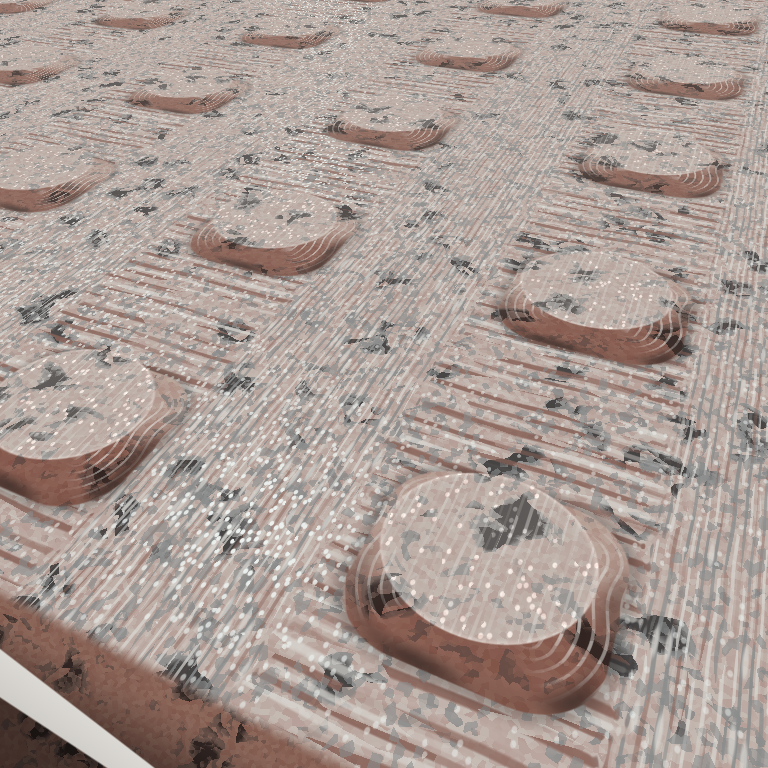
A Shadertoy shader for this texture:

```glsl
// Wet pink granite paving with raised round studs, seen at a slant.
// A projective map turns the canvas into a stud grid; cellular noise makes
// the clustered grains and glints, and worn sine waves cut the saw grooves.

float hash(vec2 p) {
    return fract(sin(dot(p, vec2(127.1, 311.7))) * 43758.5);
}

// Cellular noise: x = distance to the nearest seed, y = its random value
vec2 cell(vec2 p) {
    vec2 id = floor(p), best = vec2(9.0, 0.0);
    for (int j = -1; j <= 1; j++)
    for (int i = -1; i <= 1; i++) {
        vec2 n = id + vec2(i, j);
        float d = length(n + vec2(hash(n), hash(n + 57.3)) - p);
        if (d < best.x) best = vec2(d, hash(n + 19.7));
    }
    return best;
}

// Canvas to ground: xy = stud grid position, z = nearness
vec3 ground(vec2 uv) {
    mat3 view = mat3(-0.518, 0.321, 0.262,
                      0.503, 0.634, 0.467,
                      0.634, 0.284, 1.0);
    vec3 g = inverse(view) * vec3(uv, 1.0);
    return vec3(g.xy / g.z, g.z);
}

// Small dark grains that crowd around scattered cluster centres
vec3 granite(vec2 q) {
    vec2 w = q + 0.012 * sin(q.yx * 41.0 + 2.0 * sin(q * 23.0));
    vec2 cluster = cell(w * 7.0), grain = cell(w * 36.0), grit = cell(q * 85.0);
    float crowd = smoothstep(0.55, 0.1, cluster.x) * smoothstep(0.3, 0.8, cluster.y);
    float pick = grain.y + 0.75 * crowd + 0.25 * (grit.y - 0.5);
    vec3 col = mix(vec3(0.77, 0.73, 0.70), vec3(0.69, 0.58, 0.55), 0.75 * grit.y);
    col = mix(col, vec3(0.54, 0.55, 0.55), smoothstep(0.84, 0.98, pick) * 0.85);
    return mix(col, vec3(0.24, 0.23, 0.23), smoothstep(1.05, 1.35, pick) * 0.9);
}

// Sine groove that fades out where it gets too fine to draw
float groove(float x, float count) {
    return sin(6.2832 * x * count) * smoothstep(0.7, 0.25, fwidth(x) * count);
}

float glow(vec2 p, float size) {
    return exp(-dot(p, p) / (size * size));
}

void mainImage(out vec4 fragColor, in vec2 fragCoord) {
    vec2 uv = fragCoord / iResolution.xy;
    vec3 g = ground(uv);
    vec2 q = g.xy, top = q - floor(q + 0.5);
    vec2 foot = ground(uv + vec2(0.0, 0.032 * g.z)).xy;
    foot -= floor(foot + 0.5);
    float px = 0.7 * length(fwidth(q));
    vec3 stone = granite(q), col = stone;
    vec3 pale = vec3(0.86, 0.85, 0.83), rust = vec3(0.53, 0.38, 0.34);

    // Worn long grooves between the columns, cross grooves along them
    float lane = smoothstep(0.29, 0.25, abs(top.x) + 0.012 * sin(q.y * 60.0));
    float along = groove(q.x + 0.003 * sin(q.x * 71.0) + 0.001 * sin(q.y * 29.0), 56.0);
    float across = groove(q.y + 0.006 * sin(q.y * 47.0) + 0.003 * sin(q.x * 17.0), 20.0);
    vec2 dash = cell(q * vec2(58.0, 9.0)), crossDash = cell(q * vec2(7.0, 42.0));
    float wear = mix(dash.y, crossDash.y, lane), cut = mix(along, across, lane);
    vec3 shade = mix(rust, vec3(0.54, 0.55, 0.55), step(0.55, dash.y) * (1.0 - lane));
    col = mix(col, shade, smoothstep(0.25, 0.85, -cut) * smoothstep(0.15, 0.8, wear) * 0.85);
    col = mix(col, pale, smoothstep(0.35, 0.9, cut) * smoothstep(0.75, 0.2, wear) * 0.7);

    // Wet glare, thin bright streaks and pinpoint glints
    float glare = glow(uv - vec2(0.33, 0.31), 0.17) + glow(uv - vec2(0.42, 0.8), 0.09)
                + 1.5 * glow(uv - vec2(0.43, 1.0), 0.07) + 0.5 * glow(uv - vec2(0.1, 0.66), 0.2);
    glare = min(glare, 1.0);
    vec2 glint = cell(q * vec2(75.0, 48.0));
    float spark = smoothstep(0.42, 0.2, glint.x) * step(0.86 - 0.3 * glare, glint.y);
    float streak = smoothstep(0.4, 0.15, dash.x) * step(0.85 - 0.3 * glare, dash.y);
    col = mix(col, vec3(0.54, 0.55, 0.55), step(glint.y, 0.14) * 0.6);
    col = mix(col, pale, streak * (1.0 - lane) * 0.7);
    col = mix(col, vec3(0.93, 0.95, 0.94), spark * (0.5 + 0.5 * glare));

    // Sloping stud skirt on a rounded square foot, glossy at its flanks
    float base = length(max(abs(foot) - 0.1, 0.0)) - 0.135;
    float side = dot(normalize(foot + 1e-4), normalize(vec2(-0.35, -1.0)));
    float flank = smoothstep(0.55, 0.95, abs(foot.x) / (length(foot) + 1e-4));
    vec3 skirt = stone * mix(vec3(0.95, 0.9, 0.88), vec3(0.72, 0.54, 0.49),
                             smoothstep(-0.3, 0.6, side));
    float ring = smoothstep(0.5, 0.95, sin(base * 260.0 + 2.0 * sin(foot.y * 30.0)));
    skirt = mix(skirt, pale, ring * flank * (0.35 + 0.4 * glint.y));
    float patchy = 0.35 + 0.5 * sin(q.x * 21.0 + 2.0 * sin(q.y * 13.0));
    skirt = mix(skirt, vec3(0.26, 0.19, 0.17), smoothstep(0.04, 0.0, abs(base + 0.01))
                * smoothstep(-0.5, 0.8, side) * clamp(patchy, 0.1, 0.85));
    col *= 1.0 - 0.2 * smoothstep(0.035, 0.0, base);
    col = mix(col, skirt, smoothstep(px, -px, base));

    // Flat stud top with a brushed finish and a pale worn rim
    float disc = length(top) - 0.198;
    vec3 face = mix(stone, vec3(0.74, 0.70, 0.67), 0.2);
    face = mix(face, pale, smoothstep(0.3, 0.9, along) * (1.0 - dash.y) * 0.5);
    face += 0.08 * smoothstep(0.012, 0.0, -disc) + 0.2 * spark;
    col = mix(col, face, smoothstep(px, -px, disc));

    // Pale haze towards the far end
    col = mix(col, vec3(0.76, 0.73, 0.70), 0.25 * smoothstep(0.4, 1.0, uv.y));

    // Front side of the slab, pale joint and the slab below
    float edge = -0.48 - q.y, soft = 1.5 / iResolution.y;
    vec3 wall = granite(uv * 2.0 + 7.0) * vec3(0.72, 0.57, 0.52);
    wall *= 1.0 - 0.45 * smoothstep(0.03, 0.16, edge);
    col = mix(col, wall, smoothstep(-0.015, 0.015, edge));
    float joint = 0.155 - 0.77 * uv.x - uv.y, lower = 0.092 - 0.66 * uv.x - uv.y;
    col = mix(col, pale - 0.8 * max(joint, 0.0), smoothstep(-soft, soft, joint));
    col = mix(col, wall * 0.9, smoothstep(-soft, soft, lower));

    fragColor = vec4(clamp(col, 0.0, 1.0), 1.0);
}
```
